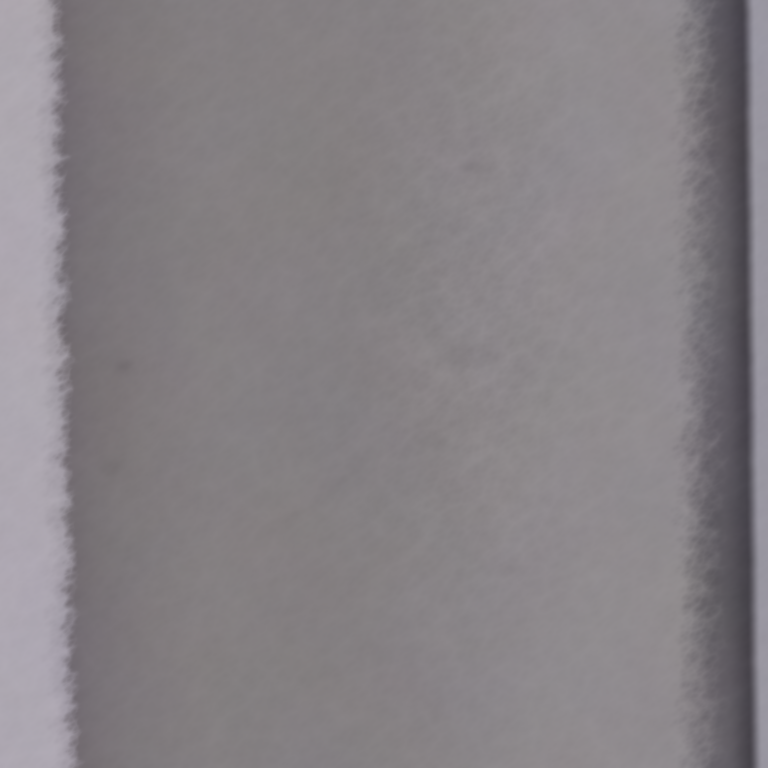
Reproduce this texture procedurally as a Shadertoy shader.

```glsl
// Matte grey panel between a pale left strip and a shaded groove on the right.
#define PALE_STRIP vec3(0.680, 0.658, 0.692)
#define PANEL_DARK vec3(0.475, 0.453, 0.465)
#define PANEL_MID vec3(0.518, 0.500, 0.508)
#define PANEL_LIGHT vec3(0.565, 0.547, 0.560)
#define GROOVE_SOFT vec3(0.385, 0.370, 0.395)
#define GROOVE_DEEP vec3(0.275, 0.262, 0.290)
#define RIGHT_STRIP vec3(0.600, 0.590, 0.630)
#define EDGE_WOBBLE 0.0018
#define GRAIN 0.034
#define MOTTLE 0.009

vec2 hash2(vec2 cell) {
    vec3 q = fract(cell.xyx * vec3(0.1031, 0.1030, 0.0973));
    q += dot(q, q.yzx + 33.33);
    return fract((q.xx + q.yz) * q.zy);
}

// Distance to the nearest scattered point, roughly centred on zero.
float cellNoise(vec2 p) {
    vec2 cell = floor(p), local = fract(p);
    float nearest = 2.0;
    for (int y = -1; y <= 1; y++) {
        for (int x = -1; x <= 1; x++) {
            vec2 offset = vec2(x, y);
            vec2 delta = offset + hash2(cell + offset) - local;
            nearest = min(nearest, dot(delta, delta));
        }
    }
    return sqrt(nearest) - 0.48;
}

// Soft irregular patches from warped sines.
float sineMottle(vec2 p) {
    float sum = 0.0, weight = 0.5;
    for (int i = 0; i < 4; i++) {
        p += 0.6 * sin(p.yx * 1.3 + float(i) * 2.1);
        sum += weight * sin(p.x) * sin(p.y + 1.0);
        p = mat2(1.5, 1.1, -1.1, 1.5) * p;
        weight *= 0.65;
    }
    return sum;
}

float edgeSines(float y) {
    return sin(y * 29.0) + 0.6 * sin(y * 71.0 + 1.3) + 0.5 * sin(y * 167.0 + 0.6)
         + 0.3 * sin(y * 263.0);
}

float spot(vec2 p, vec2 center, vec2 size) {
    vec2 d = (p - center) / size;
    return exp(-dot(d, d));
}

void mainImage(out vec4 fragColor, in vec2 fragCoord) {
    vec2 uv = fragCoord / iResolution.xy;
    float wobble = edgeSines(uv.y) * EDGE_WOBBLE;

    // Fibres lean upward to the right, with sparse coarser flecks.
    vec2 fibre = mat2(0.8, -0.6, 0.6, 0.8) * uv;
    float coarse = cellNoise(fibre * vec2(25.0, 42.0) + 3.0);
    float grain = 0.45 * coarse + 0.4 * cellNoise(fibre * vec2(48.0, 80.0))
                + 0.25 * cellNoise(fibre * vec2(95.0, 150.0) + 7.0);
    float mottle = sineMottle(uv * 22.0 + 2.0);
    float rough = spot(uv, vec2(0.62, 0.60), vec2(0.12, 0.36));

    // Panel, brightening from left to right.
    float leftEdge = mix(0.097, 0.077, uv.y) + wobble;
    vec3 color = mix(PANEL_DARK, PANEL_MID, smoothstep(0.07, 0.30, uv.x));
    color = mix(color, PANEL_LIGHT, smoothstep(0.42, 0.80, uv.x));
    color -= vec3(0.035, 0.038, 0.028) * exp(-max(uv.x - leftEdge, 0.0) / 0.03);

    // Soft dark marks and one faint diagonal crease.
    float marks = spot(uv, vec2(0.615, 0.783), vec2(0.014, 0.010))
                + 0.8 * spot(uv, vec2(0.160, 0.523), vec2(0.012, 0.009))
                + 0.5 * spot(uv, vec2(0.148, 0.393), vec2(0.018, 0.012))
                + 0.5 * spot(uv, vec2(0.610, 0.535), vec2(0.035, 0.014))
                + 0.4 * spot(uv, vec2(0.565, 0.430), vec2(0.020, 0.014))
                + 0.4 * spot(uv, vec2(0.670, 0.258), vec2(0.020, 0.008));
    float creaseLine = uv.y - 0.33 - 0.75 * (uv.x - 0.39) + 2.0 * wobble;
    float crease = exp(-pow(creaseLine / 0.010, 2.0)) * spot(uv, vec2(0.42, 0.355), vec2(0.09));
    color -= 0.035 * marks + 0.010 * crease;

    // Groove: soft entry, then a deep shadow against the right strip.
    float rightEdge = mix(0.981, 0.971, uv.y) + 0.15 * wobble;
    float entry = mix(0.914, 0.910, uv.y) + 0.003 * mottle + 0.03 * grain;
    vec3 groove = GROOVE_SOFT + 0.02 * sin(uv.y * 9.0 + 2.0);
    color = mix(color, groove, smoothstep(entry - 0.036, entry + 0.034, uv.x));
    float depth = smoothstep(rightEdge - 0.055, rightEdge, uv.x);
    color = mix(color, GROOVE_DEEP, depth * depth);
    float rightBlend = smoothstep(rightEdge - 0.006, rightEdge + 0.012, uv.x);
    color = mix(color, RIGHT_STRIP, rightBlend);

    // Pale strip with a softly frayed, shaded border.
    float fray = leftEdge + 0.020 * grain;
    vec3 strip = PALE_STRIP - 0.065 * smoothstep(-0.035, 0.0, uv.x - fray);
    strip += 0.012 * (0.5 - uv.y) * vec3(0.3, 0.2, 1.0);
    color = mix(strip, color, smoothstep(fray - 0.013, fray + 0.009, uv.x));

    // Surface texture and faint violet and warm drifts.
    color += GRAIN * (0.7 + 0.9 * rough) * grain + MOTTLE * (0.7 + 0.5 * rough) * mottle;
    float drift = sineMottle(uv * 17.0 + 5.0);
    color += 0.005 * drift * vec3(0.6, -0.3, 0.2);
    color += 0.006 * sineMottle(uv.yx * 11.0 + 9.0) * vec3(-0.2, -0.1, 1.0);
    fragColor = vec4(clamp(color, 0.0, 1.0), 1.0);
}
```
